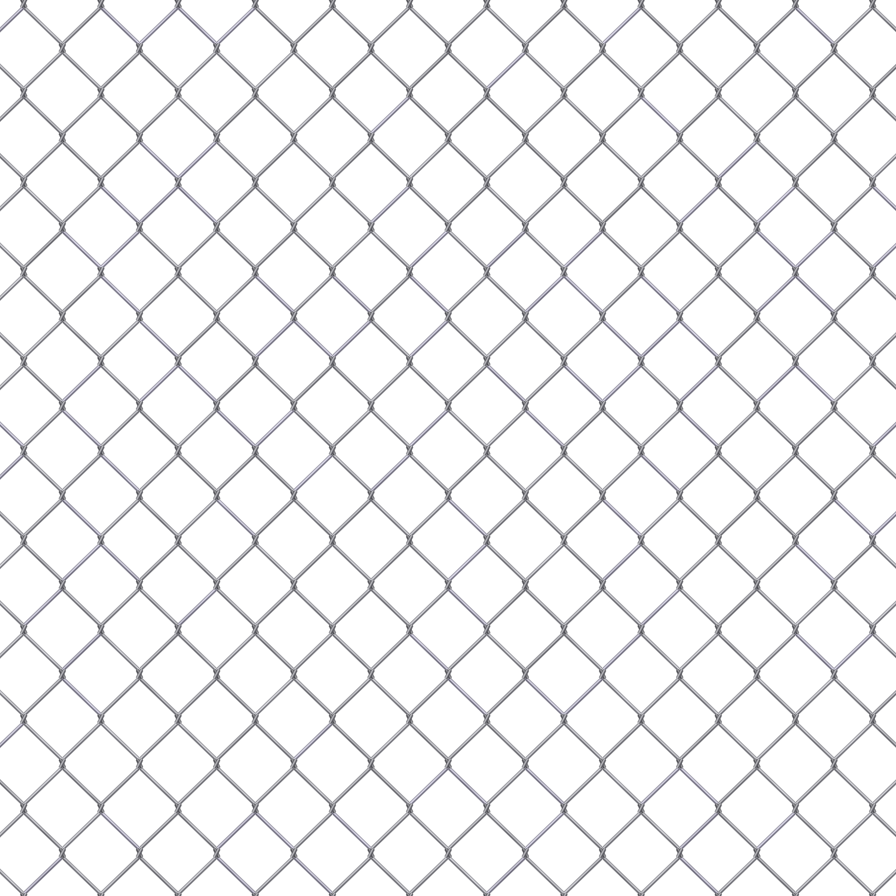
A three.js fragment shader for this pattern:

```glsl
// Chain-link fence of grey steel wire on white, on a staggered lattice.
// Each cell folds into one quadrant holding one straight arm; twisted knots
// of two crossing strands sit at the cell centres and corners.
varying vec2 vUv;

#define PITCH vec2(0.08613, 0.09983)   // spacing of knots within a row and column
#define ANCHOR vec2(0.0265, 0.5970)    // centre of one knot
#define WIRE_RADIUS 0.0019
#define KNOT_GAP 0.0042                // height of an arm's end from its knot
#define KNOT_LEAN 0.0019               // sideways reach of a knot strand
#define SOFTNESS 0.0010
#define WEAR 0.10
#define BACKGROUND vec3(1.0)
#define STEEL_DARK vec3(0.34, 0.34, 0.37)
#define STEEL_LIGHT vec3(0.80, 0.80, 0.82)

float hash(vec2 p) {
  return fract(sin(dot(p, vec2(127.1, 311.7))) * 4375.85);
}

// Slow drift of brightness along the wires, from layered sines
float drift(vec2 p) {
  return 0.5 * sin(p.x * 61.0 + 2.0 * sin(p.y * 37.0))
       + 0.5 * sin(p.y * 143.0 - p.x * 97.0);
}

// Offset from the nearest knot of a rectangular lattice
vec2 foldToKnot(vec2 p) {
  return p - PITCH * floor(p / PITCH + 0.5);
}

// Round wire from a to b (b to the right of a): colour in rgb, coverage in a
vec4 strand(vec2 p, vec2 a, vec2 b, float radius, float lightSide) {
  vec2 span = b - a;
  vec2 offset = p - a;
  float along = clamp(dot(offset, span) / dot(span, span), 0.0, 1.0);
  float dist = length(offset - span * along);

  // Off-centre highlight on the upper side of the wire
  vec2 across = normalize(vec2(-span.y, span.x));
  float t = dot(offset, across) / radius * lightSide;
  float h = (t - 0.25) * 1.7;
  vec3 steel = mix(STEEL_DARK, STEEL_LIGHT, exp(-h * h));
  return vec4(steel, 1.0 - smoothstep(-SOFTNESS, SOFTNESS, dist - radius));
}

// Two strands hooked around each other, the rear one in shade
vec3 drawKnot(vec3 color, vec2 p) {
  vec2 reach = vec2(KNOT_LEAN, KNOT_GAP * 0.85);
  vec2 mirrored = vec2(reach.x, -reach.y);
  vec4 rear = strand(p, -mirrored, mirrored, WIRE_RADIUS, 1.0);
  vec4 front = strand(p, -reach, reach, WIRE_RADIUS, 1.0);
  color = mix(color, rear.rgb * 0.72, rear.a);
  return mix(color, front.rgb * 0.88, front.a);
}

void main() {
  vec2 p = vUv - ANCHOR;
  vec2 cell = floor(p / PITCH + 0.5);
  vec2 q = foldToKnot(p);
  vec2 side = step(vec2(0.0), q) * 2.0 - 1.0;

  // Straight arm from the centre knot to the corner knot
  vec2 armStart = vec2(0.0, KNOT_GAP);
  vec2 armEnd = 0.5 * PITCH - vec2(0.0, KNOT_GAP);
  vec4 arm = strand(abs(q), armStart, armEnd, WIRE_RADIUS, side.y);

  // Uneven tone and a faint violet cast from arm to arm
  float armSeed = hash(cell * 4.0 + side);
  arm.rgb *= 1.0 + WEAR * (armSeed - 0.5 + 0.6 * drift(vUv));
  arm.rgb += vec3(0.0, -0.01, 0.03) * step(0.75, armSeed);
  vec3 color = mix(BACKGROUND, arm.rgb, arm.a);

  // Knots of both staggered lattices
  color = drawKnot(color, q);
  color = drawKnot(color, foldToKnot(p + 0.5 * PITCH));

  gl_FragColor = vec4(color, 1.0);
}
```
